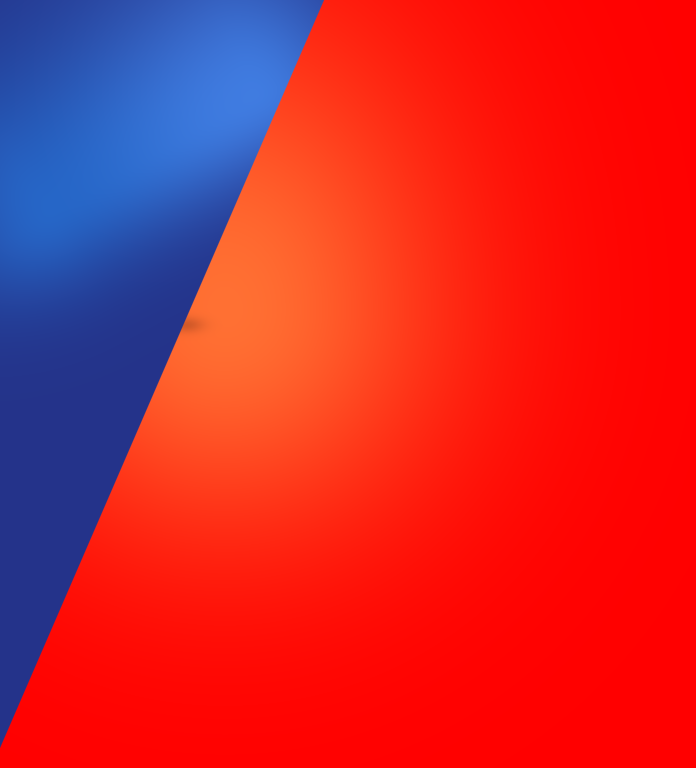
Write a Shadertoy shader that draws this background.

```glsl
// Glowing red field cut by a slanted edge from a blue panel with a soft light band.

// Blue panel: a slanted band of light, fading faster on its lower side.
vec3 bluePanel(vec2 p) {
    vec2 axis = vec2(0.873, 0.487);
    vec2 d = p - vec2(0.20, 0.802);
    float along = dot(d, axis);
    float across = dot(d, vec2(-axis.y, axis.x));
    vec2 q = vec2(max(abs(along) - 0.15, 0.0) / 0.15,
                  across / (across > 0.0 ? 0.20 : 0.105));
    float glow = exp(-dot(q, q));
    vec3 light = mix(vec3(0.15, 0.40, 0.78), vec3(0.25, 0.485, 0.88),
                     smoothstep(-0.15, 0.15, along));
    return mix(vec3(0.14, 0.20, 0.54), light, glow);
}

// Red field: an orange glow stretched upward, with a small dark smudge.
vec3 redField(vec2 p) {
    vec2 d = p - vec2(0.293, 0.596);
    d.y *= d.y > 0.0 ? 0.76 : 1.0;
    float glow = exp(-dot(d, d) / 0.088);
    vec3 color = vec3(1.0, 0.44 * glow, 0.20 * glow);

    vec2 s = (p - vec2(0.243, 0.577)) / vec2(0.022, 0.010);
    return color * (1.0 - 0.18 * exp(-dot(s, s)));
}

void mainImage(out vec4 fragColor, in vec2 fragCoord) {
    vec2 p = fragCoord / iResolution.y;

    // Signed distance to the slanted edge, positive on the red side
    float edge = dot(p - vec2(0.0, 0.026), vec2(0.9175, -0.3975));
    float blur = 0.75 / iResolution.y;
    float side = smoothstep(-blur, blur, edge);

    fragColor = vec4(mix(bluePanel(p), redField(p), side), 1.0);
}
```
